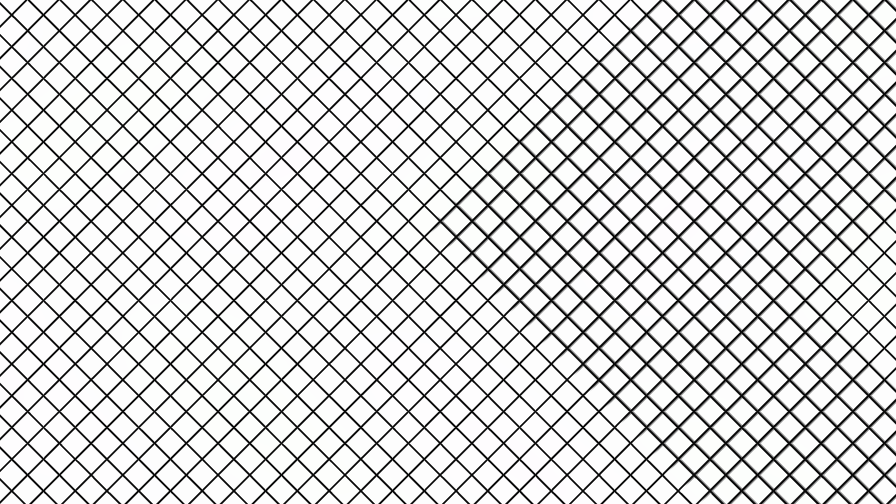
Reproduce this pattern procedurally as a WebGL 2 fragment shader.

```glsl
#version 300 es
precision highp float;
// Black diagonal wire lattice on white, with a grey-shadowed patch on the right.

uniform vec2 u_resolution;
out vec4 fragColor;

// All lengths are fractions of the canvas height.
const float PITCH = 0.06296;       // repeat along x and y: 28 across, 16 down
const float WIRE_WIDTH = 0.0037;
const float SHADOW_SHIFT = 0.0034;
const vec2 PHASE = vec2(0.0530, 0.0567);
const vec3 PAPER = vec3(0.993);
const vec3 INK = vec3(0.03);
const vec3 SHADOW = vec3(0.58);

float hash(vec2 p) {
    return fract(sin(dot(p, vec2(127.1, 311.7))) * 43758.5453);
}

// Smooth-edged coverage of a band, given the distance from its centre.
float band(float d, float width, float pixel) {
    float h = 0.5 * width;
    return clamp((h - abs(d)) / pixel + 0.5, 0.0, 1.0)
         - clamp((-h - abs(d)) / pixel + 0.5, 0.0, 1.0);
}

// Signed distance to the nearest of a family of parallel diagonals.
float wireDistance(float across, float phase) {
    return (fract((across - phase) / PITCH + 0.5) - 0.5) * PITCH * 0.70711;
}

// Patch of doubled wires: a wedge opening right, with a clear notch at the edge.
float shadowPatch(vec2 diag) {
    vec2 edge = smoothstep(vec2(1.29, 0.39), vec2(1.32, 0.42), diag);
    vec2 notch = smoothstep(vec2(2.18, 0.99), vec2(2.21, 1.02), diag);
    return edge.x * edge.y * (1.0 - notch.x * notch.y);
}

// Returns wire and shadow coverage for one family of diagonals.
vec2 wires(float across, float along, float phase, float patchAmount,
           float seed, float pixel) {
    float d = wireDistance(across, phase);
    vec2 segment = vec2(floor((across - phase) / PITCH + 0.5),
                        floor(along / PITCH));
    // Slight wear: each segment varies in width and sits a little off line.
    float wear = hash(segment + seed) - 0.5;
    float nudge = (hash(segment + seed + 19.0) - 0.5) * 0.0003;
    float width = WIRE_WIDTH * (1.0 + 0.10 * wear + 0.10 * patchAmount);
    float wire = band(d - nudge, width, pixel);
    float shade = band(d - nudge - SHADOW_SHIFT * 0.70711, width, pixel);
    return vec2(wire, shade * patchAmount);
}

// Very faint drifting tint of the paper.
vec3 paperColor(vec2 p) {
    float drift = sin(p.x * 7.0 + 2.0 * sin(p.y * 4.0)) * sin(p.y * 6.0 + p.x);
    return PAPER + vec3(0.003, -0.003, 0.004) * drift;
}

void main() {
    vec2 p = gl_FragCoord.xy / u_resolution.y;
    float pixel = 1.0 / u_resolution.y;
    float down = 1.0 - p.y;

    // Diagonal axes: x is constant on rising wires, y on falling wires.
    vec2 diag = vec2(p.x + down, p.x - down);
    float patchAmount = shadowPatch(diag);

    vec2 rising = wires(diag.x, diag.y, PHASE.x, patchAmount, 3.0, pixel);
    vec2 falling = wires(diag.y, diag.x, PHASE.y, patchAmount, 47.0, pixel);

    vec3 color = paperColor(p);
    color = mix(color, SHADOW, max(rising.y, falling.y));
    color = mix(color, INK, max(rising.x, falling.x));
    fragColor = vec4(color, 1.0);
}
```
